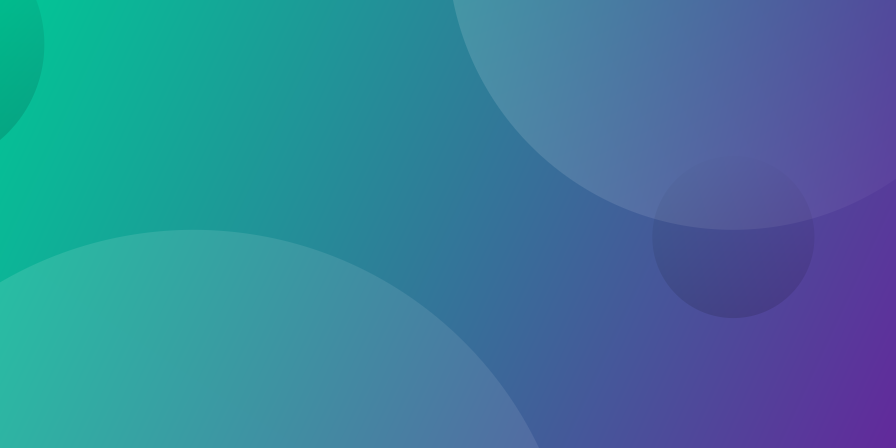
A Shadertoy shader for this background:

```glsl
// Slanted green-to-violet gradient with four large translucent discs.
// Each disc is a smooth-edged distance mask whose tint opacity varies
// linearly across it. Lengths are in units of the canvas height.

const vec3 GREEN  = vec3(0.0, 0.784, 0.588);
const vec3 VIOLET = vec3(0.384, 0.161, 0.608);
const vec3 LIGHT  = vec3(1.0);
const vec3 SHADE  = vec3(0.0);

// Linear blend along a direction, spanning the canvas corner to corner.
vec3 slantedGradient(vec2 p, vec2 size, float angle) {
    vec2 dir = vec2(cos(angle), -sin(angle));
    float span = dot(size, abs(dir));
    float t = dot(p - 0.5 * size, dir) / span + 0.5;
    return mix(GREEN, VIOLET, clamp(t, 0.0, 1.0));
}

// Tints a disc; slope changes the opacity per radius from the centre.
vec3 tintDisc(vec3 base, vec3 tint, vec2 p, vec2 center, float radius,
              float opacity, vec2 slope, float pixel) {
    vec2 offset = p - center;
    float mask = clamp(0.5 - (length(offset) - radius) / pixel, 0.0, 1.0);
    float alpha = clamp(opacity + dot(slope, offset / radius), 0.0, 1.0);
    return mix(base, tint, alpha * mask);
}

void mainImage(out vec4 fragColor, in vec2 fragCoord) {
    float pixel = 1.0 / iResolution.y;
    vec2 p = fragCoord * pixel;
    vec2 size = iResolution.xy * pixel;

    vec3 color = slantedGradient(p, size, radians(25.0));

    // Light discs: upper right, then lower left
    color = tintDisc(color, LIGHT, p, vec2(1.636, 1.124), 0.637,
                     0.05, vec2(-0.075, -0.03), pixel);
    color = tintDisc(color, LIGHT, p, vec2(0.432, -0.367), 0.854,
                     0.105, vec2(-0.02, 0.0), pixel);

    // Dark discs: upper left edge, then the small one at the right
    color = tintDisc(color, SHADE, p, vec2(-0.181, 0.901), 0.280,
                     0.085, vec2(0.0, -0.06), pixel);
    color = tintDisc(color, SHADE, p, vec2(1.637, 0.471), 0.181,
                     0.07, vec2(0.0, -0.06), pixel);

    fragColor = vec4(color, 1.0);
}
```
